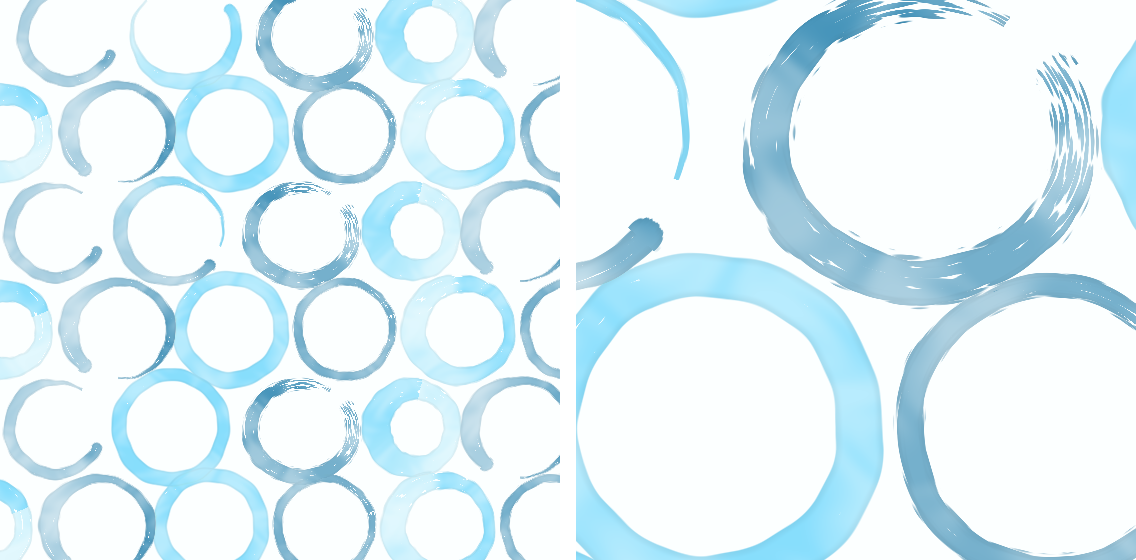
Left: the whole. Right: its middle third, enlarged.
This pattern is drawn by a Shadertoy shader. Its source:

```glsl
// Staggered rows of watercolour brush rings on white paper.
// Each ring is the band between two ellipses, swept from a start angle;
// stretched cellular noise makes dry bristle gaps, layered sines the wash.

const float TAU = 6.2831853;
const vec3 PAPER = vec3(0.99, 1.0, 1.0);
const vec3 CYAN = vec3(0.53, 0.87, 0.99);
const vec3 ICE = vec3(0.81, 0.95, 0.99);
const vec3 GREY = vec3(0.66, 0.81, 0.88);
const vec3 STEEL = vec3(0.46, 0.69, 0.80);
const vec3 DEEP = vec3(0.22, 0.55, 0.71);

struct Stroke {
    vec2 outer, inner, shift;         // ellipse radii, offset of the hole
    float start, span, taper, dry;    // angles, thin start, bristle gaps
    vec3 head, tail, tip;             // colour along the stroke
};

vec2 hash2(vec2 p) {
    vec3 q = fract(p.xyx * vec3(0.1031, 0.1030, 0.0973));
    q += dot(q, q.yzx + 33.33);
    return fract((q.xx + q.yz) * q.zy);
}

// Distance to the nearest jittered cell point
float cells(vec2 p) {
    vec2 cell = floor(p), f = fract(p);
    float nearest = 2.0;
    for (int y = -1; y <= 1; y++)
        for (int x = -1; x <= 1; x++) {
            vec2 g = vec2(x, y);
            nearest = min(nearest, length(g + hash2(cell + g + 50.0) - f));
        }
    return nearest;
}

// Soft pigment pooling, 0 to 1
float wash(vec2 p) {
    p += 0.012 * sin(p.yx * 47.0);
    float w = sin(p.x * 31.0 + p.y * 22.0) + 0.6 * sin(p.x * 58.0 - p.y * 71.0);
    w += 0.3 * sin(p.x * 151.0 + 3.0 * sin(p.y * 83.0));
    return smoothstep(-1.5, 1.7, w);
}

Stroke chooseStroke(int row, int col) {
    bool odd = row % 2 == 1;
    // Pale open ring with a dark rounded tip
    if (!odd && col == 0)
        return Stroke(vec2(0.092), vec2(0.072), vec2(0.002, 0.0), 0.95, 4.87, 0.3, 0.3, GREY, GREY, DEEP);
    // Column whose cyan ring is drawn three ways
    if (!odd && col == 1) {
        if (row == 0)
            return Stroke(vec2(0.103, 0.099), vec2(0.083, 0.074), vec2(0.0, 0.004), 2.4, 4.4, 0.5, 0.2, ICE, CYAN, CYAN);
        if (row == 2)
            return Stroke(vec2(0.103, 0.098), vec2(0.081), vec2(0.004, 0.0), -0.3, 5.83, 0.4, 0.3, CYAN, GREY, DEEP);
        return Stroke(vec2(0.106), vec2(0.081), vec2(0.002, 0.002), 1.0, TAU, 0.0, 0.1, CYAN, CYAN, CYAN);
    }
    // Dark dry-brushed oval
    if (!odd && col == 2)
        return Stroke(vec2(0.105, 0.095), vec2(0.079, 0.071), vec2(0.002, 0.004), 0.95, 5.8, 0.1, 0.95, DEEP, STEEL, DEEP);
    // Thick ring fading from cyan to ice
    if (col == 0 || (!odd && col == 3))
        return Stroke(vec2(0.089), vec2(0.047, 0.05), vec2(0.01, 0.0), odd ? 0.4 : 1.35, TAU, 0.0, 0.4, CYAN, ICE, ICE);
    // Smudged crescent, open at the lower left
    if (col == 1 || !odd)
        return Stroke(vec2(0.105, 0.092), vec2(0.078, 0.08), vec2(0.009, -0.003), -1.55, 5.5, 0.2, 0.35, DEEP, GREY, GREY);
    // Plain cyan ring
    if (col == 2)
        return Stroke(vec2(0.105), vec2(0.077), vec2(0.0, 0.002), 2.0, TAU, 0.0, 0.1, CYAN, CYAN, CYAN);
    // Broad pale ring with an off-centre hole
    if (col == 4)
        return Stroke(vec2(0.103, 0.099), vec2(0.069, 0.067), vec2(0.013, 0.0), 1.9, TAU, 0.0, 0.4, ICE, CYAN, ICE);
    // Thin steel ring
    return Stroke(vec2(0.092), vec2(0.077), vec2(0.002, 0.001), 0.3, TAU, 0.0, 0.5, STEEL, STEEL, STEEL);
}

// Ink colour and coverage of one stroke around the origin
vec4 paint(vec2 p, Stroke s, float seed) {
    float angle = atan(p.y, p.x), along = mod(angle - s.start, TAU), u = along / s.span;
    float dOut = (length(p / s.outer) - 1.0) * s.outer.y;
    float dIn = (1.0 - length((p - s.shift) / s.inner)) * s.inner.y;
    float thickness = max(-dOut - dIn, 0.004);
    float across = -dOut / thickness;
    float bristle = cells(vec2(along * 3.5, across * 9.0) + seed);

    // Wavering band, thin at the start, with a round cap at the end
    float wobble = 0.0012 * sin(angle * 5.0 + seed) + 0.0007 * sin(angle * 13.0 + 2.0 * seed);
    float d = max(dOut + wobble, dIn - wobble * 0.7);
    d += 0.4 * thickness * (1.0 - smoothstep(0.0, s.taper + 0.001, u)) * step(0.01, s.taper);
    float end = s.start + s.span;
    vec2 cap = s.shift * 0.5 + 0.5 * (s.outer + s.inner) * vec2(cos(end), sin(end));
    if (u > 1.0) d = length(p - cap) - 0.5 * (s.outer.x - s.inner.x);
    d += s.dry * 0.006 * (bristle - 0.4);

    // Bristle gaps widen towards both ends
    float gap = 1.0 - 0.7 * s.dry * (0.35 + 0.65 * smoothstep(0.22, 0.48, abs(u - 0.5)));
    float px = 1.0 / iResolution.y;
    float cover = 1.0 - smoothstep(-px, px, d);
    cover *= 1.0 - smoothstep(gap, gap + 0.1, bristle);

    vec3 ink = mix(s.head, s.tail, smoothstep(0.1, 0.75, u));
    ink = mix(ink, s.tip, smoothstep(s.span - 0.5, s.span - 0.15, along));
    ink = mix(ink, PAPER, 0.42 * wash(p + seed * 0.37));
    ink *= 1.0 - 0.05 * smoothstep(-0.005, 0.0, d);
    return vec4(ink, cover);
}

void mainImage(out vec4 fragColor, in vec2 fragCoord) {
    vec2 uv = fragCoord / iResolution.xy;
    vec3 color = PAPER;
    for (int row = 0; row < 6; row++)
        for (int col = 0; col < 6; col++) {
            bool odd = row % 2 == 1;
            if (!odd && col == 5) continue;
            vec2 center = vec2(odd ? 0.006 + 0.203 * float(col) : 0.098 + 0.207 * float(col), 0.938 - 0.1755 * float(row));
            // Uneven placement of some rings and rows
            if (!odd && col == 2) center += vec2(0.026, -0.006);
            if (!odd && col == 3) center.x += 0.016;
            center.x += row == 0 ? 0.024 : row == 5 ? -0.036 : 0.0;
            vec2 p = uv - center;
            if (length(p) > 0.125) continue;
            vec4 ink = paint(p, chooseStroke(row, col), float(col * 3 + row % 2));
            color = mix(color, min(color, ink.rgb), ink.a);
        }
    fragColor = vec4(color, 1.0);
}
```
